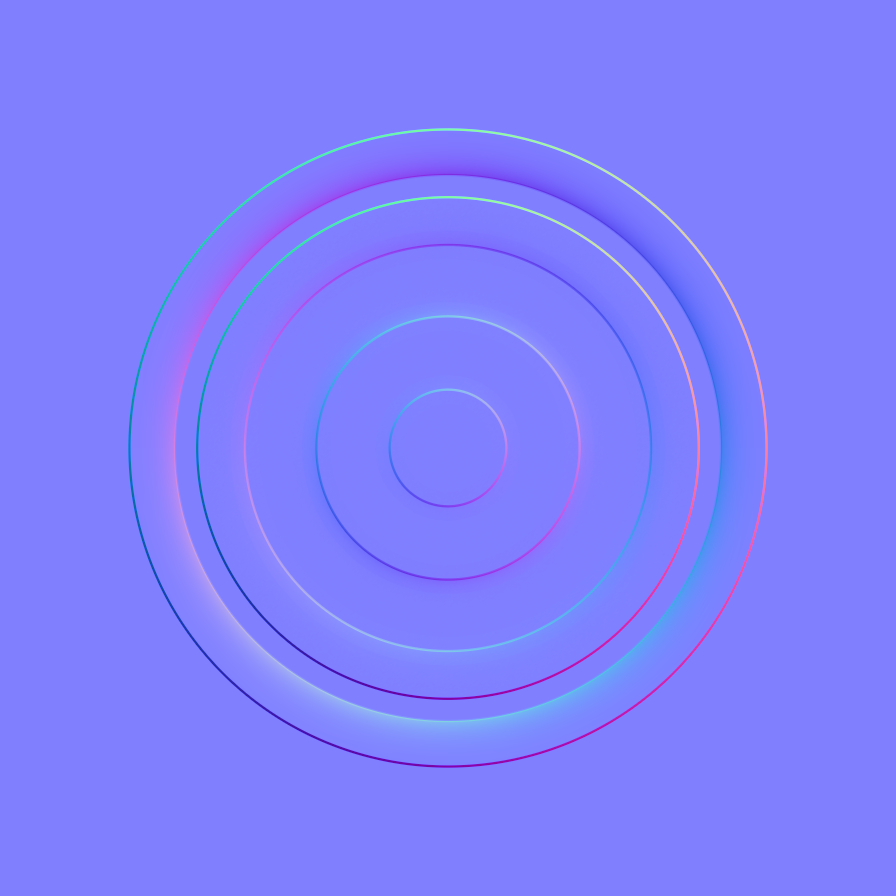
Write a WebGL 2 fragment shader that draws this texture map.

```glsl
#version 300 es
precision highp float;

uniform vec2 u_resolution;
out vec4 fragColor;

#define LINE_HALF_WIDTH 0.0013
#define SHELF_WIDTH 0.016
#define GRAIN_SCALE 300.0
#define GRAIN_TILT 0.012
#define MAX_TILT 0.97

const int RING_COUNT = 6;

// Outer to inner: radius, line tilt, glow tilt, shelf tilt (positive leans outward)
const vec4 RINGS[RING_COUNT] = vec4[](
    vec4(0.3555,  0.97,  0.00,  0.000),
    vec4(0.3047, -0.18, -0.48,  0.000),
    vec4(0.2799,  0.97,  0.00,  0.000),
    vec4(0.2266, -0.40, -0.14, -0.025),
    vec4(0.1468,  0.44,  0.18,  0.025),
    vec4(0.0651,  0.45,  0.05,  0.020));
const float GLOW_FALLOFF[RING_COUNT] = float[](0.01, 0.017, 0.01, 0.014, 0.008, 0.005);

float hash(vec2 p) {
    vec3 q = fract(vec3(p.xyx) * 0.1031);
    q += dot(q, q.yzx + 33.33);
    return fract((q.x + q.y) * q.z);
}

float valueNoise(vec2 p) {
    vec2 cell = floor(p), f = fract(p);
    f = f * f * (3.0 - 2.0 * f);
    float low = mix(hash(cell), hash(cell + vec2(1, 0)), f.x);
    float high = mix(hash(cell + vec2(0, 1)), hash(cell + vec2(1, 1)), f.x);
    return mix(low, high, f.y);
}

// Antialiased coverage of a region where d is negative
float coverage(float d, float pixel) {
    return clamp(0.5 - d / pixel, 0.0, 1.0);
}

// Radial lean of the surface, summed over all the ring bevels
float radialTilt(float r, float pixel) {
    float tilt = 0.0;
    float outerLimit = RINGS[0].x;
    for (int i = 0; i < RING_COUNT; i++) {
        vec4 ring = RINGS[i];
        float d = r - ring.x;
        float line = coverage(abs(d) - LINE_HALF_WIDTH, pixel);
        float outside = coverage(-d, pixel) * coverage(r - outerLimit, pixel);
        float glow = outside * exp(-max(d, 0.0) / GLOW_FALLOFF[i]);
        float shelf = coverage(abs(d) - SHELF_WIDTH, pixel) * mix(0.5, 1.0, outside);
        tilt += ring.y * line + ring.z * glow + ring.w * shelf;
        outerLimit = ring.x;
    }
    return clamp(tilt, -MAX_TILT, MAX_TILT);
}

void main() {
    float side = min(u_resolution.x, u_resolution.y);
    vec2 p = (gl_FragCoord.xy - 0.5 * u_resolution) / side;
    float pixel = 1.0 / side;
    float r = length(p);

    vec2 lean = p / max(r, 1e-4) * radialTilt(r, pixel);

    // Fine diagonal grain on the raised disc
    vec2 grainPos = vec2(p.x + p.y, 1.6 * (p.y - p.x)) * GRAIN_SCALE + 500.0;
    vec2 grain = vec2(valueNoise(grainPos), valueNoise(grainPos + 71.0)) - 0.5;
    lean += grain * GRAIN_TILT * coverage(r - RINGS[2].x, pixel);

    // Encode the unit normal as colour
    vec3 normal = vec3(lean, sqrt(max(0.0, 1.0 - dot(lean, lean))));
    fragColor = vec4(0.5 + 0.5 * normal, 1.0);
}
```
